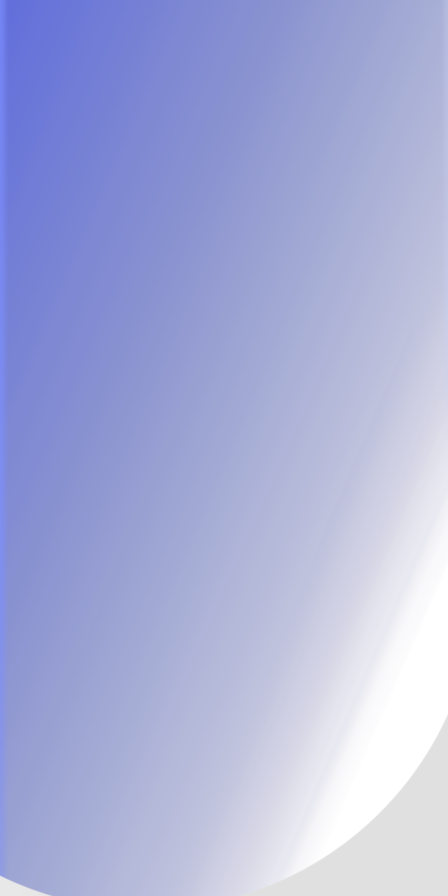
Give the GLSL for this background, as a Shadertoy shader.

```glsl
const int STOP_COUNT = 7;
const vec3 OUTSIDE_GREY = vec3(0.88);
const vec3 LEFT_GLOW = vec3(0.49, 0.56, 1.0);
const vec3 RIGHT_GLOW = vec3(0.78, 0.81, 0.94);

float hash(vec2 cell) {
    vec3 q = fract(cell.xyx * vec3(0.1031, 0.1030, 0.0973));
    q += dot(q, q.yzx + 33.33);
    return fract((q.x + q.y) * q.z);
}

float valueNoise(vec2 p) {
    vec2 cell = floor(p);
    vec2 f = fract(p);
    f = f * f * (3.0 - 2.0 * f);
    float low = mix(hash(cell), hash(cell + vec2(1.0, 0.0)), f.x);
    float high = mix(hash(cell + vec2(0.0, 1.0)), hash(cell + 1.0), f.x);
    return mix(low, high, f.y);
}

// Piecewise blend from deep blue through lavender to white
vec3 blueRamp(float t) {
    float stops[STOP_COUNT] = float[](0.0, 0.30, 0.62, 0.93, 1.24, 1.40, 1.54);
    vec3 colours[STOP_COUNT] = vec3[](
        vec3(0.38, 0.43, 0.86), vec3(0.455, 0.50, 0.835),
        vec3(0.54, 0.575, 0.815), vec3(0.635, 0.665, 0.83),
        vec3(0.75, 0.76, 0.865), vec3(0.86, 0.86, 0.91), vec3(1.0));
    vec3 colour = colours[0];
    for (int i = 1; i < STOP_COUNT; i++) {
        float blend = clamp((t - stops[i - 1]) / (stops[i] - stops[i - 1]), 0.0, 1.0);
        colour = mix(colour, colours[i], blend);
    }
    return colour;
}

// Fine streaks, long along the bands and narrow across them
float streaks(float across, float along) {
    float broad = valueNoise(vec2(across * 28.0, along * 0.9));
    float fine = valueNoise(vec2(across * 75.0, along * 1.4) + 17.0);
    return 0.6 * broad + 0.4 * fine - 0.5;
}

// Tall panel with a round lower end
float panelDistance(vec2 p, vec2 centre, float radius) {
    vec2 d = p - centre;
    d.y = min(d.y, 0.0);
    return length(d) - radius;
}

float edgeGlow(float distanceIn, float width) {
    return 1.0 - smoothstep(0.0, width, distanceIn);
}

void mainImage(out vec4 fragColor, in vec2 fragCoord) {
    vec2 p = fragCoord / iResolution.xy * vec2(1.0, 2.0);
    float pixel = 1.0 / iResolution.x;

    // Slanted gradient, gently disturbed by streaks
    float across = p.x + 0.43 * (2.0 - p.y);
    float along = p.y + 0.43 * p.x;
    vec3 panel = blueRamp(across + 0.035 * streaks(across, along));

    // Soft light on the side edges
    float lowerFade = mix(0.35, 0.65, smoothstep(0.0, 0.8, p.y));
    panel = mix(panel, LEFT_GLOW, lowerFade * edgeGlow(p.x, 0.022));
    float rightFade = 0.35 * smoothstep(0.9, 1.3, p.y);
    panel = mix(panel, RIGHT_GLOW, rightFade * edgeGlow(1.0 - p.x, 0.018));

    // Pale surface beyond the curved end
    vec3 outside = OUTSIDE_GREY + 0.03 * (1.0 - smoothstep(0.0, 0.3, p.x));
    float dist = panelDistance(p, vec2(0.3255, 0.7096), 0.7396);
    float coverage = 1.0 - smoothstep(-pixel, pixel, dist);
    fragColor = vec4(mix(outside, panel, coverage), 1.0);
}
```
